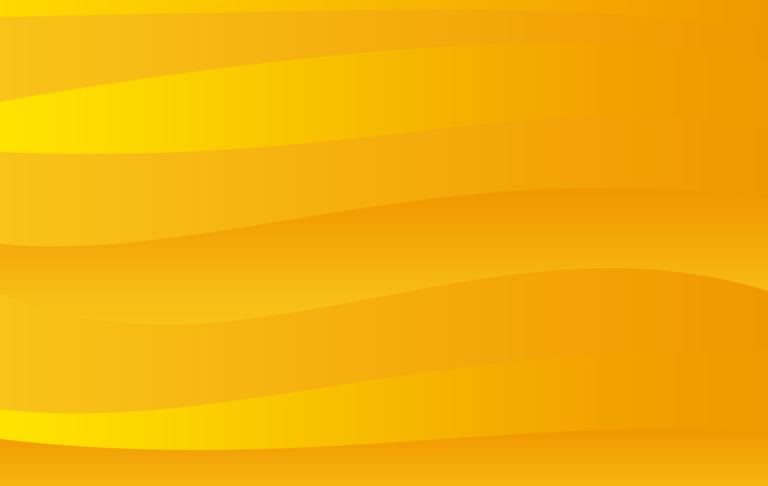
Write a Shadertoy shader that draws this background.

```glsl
// Golden layered waves: flowing bands of yellow and orange gradients.

// Smooth curve through five heights spaced evenly across the canvas,
// measured down from the top in 486ths of the canvas height.
float wave(float x, float a, float b, float c, float d, float e) {
    float t = 4.0 * x;
    float d2 = c - 2.0 * b + a;
    float d3 = d - 3.0 * c + 3.0 * b - a;
    float d4 = e - 4.0 * d + 6.0 * c - 4.0 * b + a;
    return (a + t * (b - a + (t - 1.0) / 2.0 * (d2 + (t - 2.0) / 3.0 * (d3 + (t - 3.0) / 4.0 * d4)))) / 486.0;
}

// Paints a layer over everything below the given edge.
void layer(inout vec3 color, vec3 paint, float depth, float edge) {
    float soft = 0.9 / iResolution.y;
    color = mix(color, paint, smoothstep(-soft, soft, depth - edge));
}

void mainImage(out vec4 fragColor, in vec2 fragCoord) {
    vec2 uv = fragCoord / iResolution.xy;
    float x = uv.x, depth = 1.0 - uv.y;

    // Band colours: two run left to right, two run downwards
    vec3 orange = vec3(0.942, 0.595, 0.0);
    vec3 amber = vec3(0.976, 0.765, 0.10);
    vec3 lemon = vec3(1.0, 0.895, 0.0);
    vec3 muted = mix(amber, orange, x);
    vec3 bright = mix(lemon, orange, smoothstep(-0.3, 1.1, x) * 1.12 - 0.12);
    vec3 middleFade = mix(orange, amber, smoothstep(0.36, 0.69, depth));
    vec3 bottomFade = mix(orange, amber, clamp((depth - 0.885) / 0.17, 0.0, 1.0));

    // Layers from top to bottom
    vec3 color = mix(vec3(1.0, 0.85, 0.0), orange, x);
    layer(color, muted, depth, wave(x, 17.0, 13.0, 10.0, 12.5, 30.0));
    layer(color, bright, depth, wave(x, 102.0, 72.0, 51.0, 43.0, 62.0));
    layer(color, muted, depth, wave(x, 152.0, 151.5, 135.0, 116.0, 128.0));
    layer(color, middleFade, depth, wave(x, 244.0, 235.0, 205.0, 188.0, 198.0));
    layer(color, muted, depth, wave(x, 293.0, 324.0, 296.0, 269.0, 291.0));
    layer(color, bright, depth, wave(x, 409.0, 406.0, 378.5, 356.0, 350.0));
    layer(color, bottomFade, depth, wave(x, 439.0, 450.0, 443.0, 431.0, 434.0));

    fragColor = vec4(color, 1.0);
}
```
